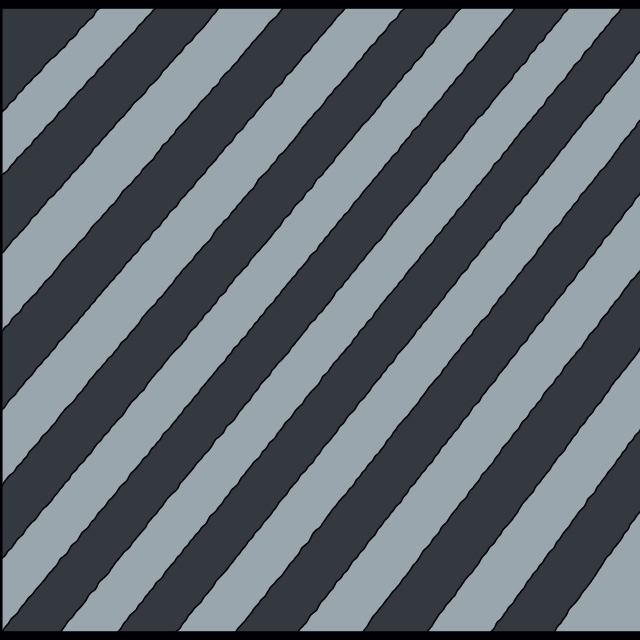
This pattern is drawn by a Shadertoy shader. Its source:

```glsl
// Fanned diagonal slate and grey stripes with thin rough outlines in a black frame.

const int EDGE_COUNT = 17;
const vec3 SLATE = vec3(0.20, 0.223, 0.245);
const vec3 GREY = vec3(0.60, 0.65, 0.68);
const vec3 INK = vec3(0.0, 0.0, 0.02);
const float OUTLINE_HALF_WIDTH = 0.0012;
const float ROUGHNESS = 0.0026;
const float ROUGH_FREQUENCY = 75.0;

vec2 hashGradient(vec2 cell) {
    float angle = 6.2832 * fract(sin(dot(cell, vec2(127.1, 311.7))) * 43758.5);
    return vec2(cos(angle), sin(angle));
}

float gradientNoise(vec2 p) {
    vec2 cell = floor(p), f = fract(p);
    vec2 u = f * f * f * (f * (f * 6.0 - 15.0) + 10.0);
    float a = dot(hashGradient(cell), f);
    float b = dot(hashGradient(cell + vec2(1, 0)), f - vec2(1, 0));
    float c = dot(hashGradient(cell + vec2(0, 1)), f - vec2(0, 1));
    float d = dot(hashGradient(cell + vec2(1, 1)), f - vec2(1, 1));
    return mix(mix(a, b, u.x), mix(c, d, u.x), u.y);
}

// Where an edge crosses the diagonal from the upper left corner
float edgePosition(float index) {
    float spread = 0.0091 * cos(0.4654 * (index - 4.5));
    return 0.0798 + 0.05195 * index + spread + 0.0112 * exp(-2.0 * index);
}

// Edges grow steeper toward the lower right
float edgeSlope(float index) {
    float k = index - 8.0;
    return 1.226 + 0.01176 * k + 0.000148 * k * k * k;
}

// Signed distance to one edge, positive toward the lower right
float edgeDistance(vec2 p, float index) {
    vec2 normal = normalize(vec2(edgeSlope(index), 1.0));
    vec2 offset = p - edgePosition(index);
    float along = dot(offset, vec2(-normal.y, normal.x));
    float wobble = gradientNoise(vec2(along * ROUGH_FREQUENCY, index * 3.37 + 0.5));
    return dot(offset, normal) + ROUGHNESS * wobble;
}

float coverage(float distanceInside, float pixel) {
    return clamp(distanceInside / pixel + 0.5, 0.0, 1.0);
}

// Distance inside the frame, which is open on the right
float frameDistance(vec2 p, float side, float band) {
    return min(p.x - side, min(p.y, 1.0 - p.y) - band);
}

void mainImage(out vec4 fragColor, in vec2 fragCoord) {
    vec2 p = fragCoord / iResolution.xy;
    p.y = 1.0 - p.y;
    float pixel = 1.0 / iResolution.y;

    // Each crossed edge swaps the stripe colour
    float lightness = 0.0;
    float nearest = 1.0;
    for (int i = 0; i < EDGE_COUNT; i++) {
        float d = edgeDistance(p, float(i));
        lightness = mix(lightness, 1.0 - lightness, coverage(d, pixel));
        nearest = min(nearest, abs(d));
    }

    // Stripes, outlines and frame
    vec3 color = mix(SLATE, GREY, lightness);
    color = mix(color, INK, coverage(OUTLINE_HALF_WIDTH - nearest, pixel));
    color = mix(INK, color, coverage(frameDistance(p, 0.004, 0.0137), pixel));
    fragColor = vec4(color, 1.0);
}
```
